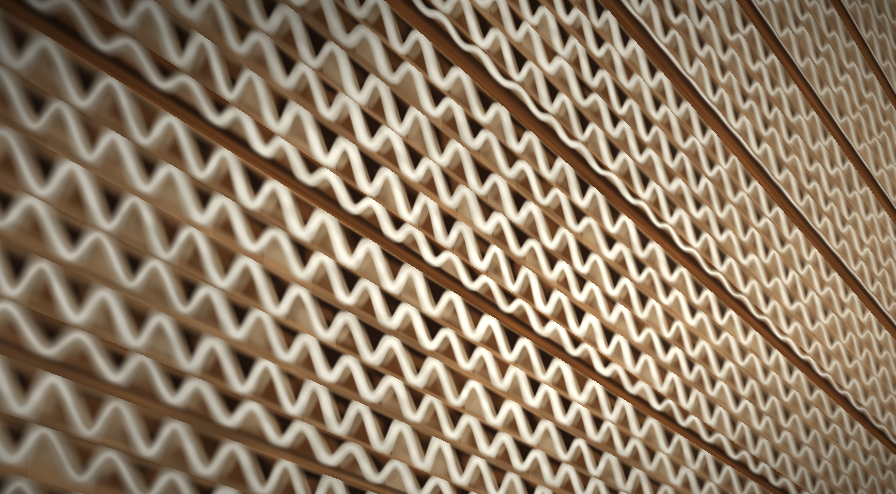
Write a Shadertoy shader that draws this texture.

```glsl
// Stacked corrugated cardboard edges receding in perspective, with shallow focus.

// Layout, in units of the canvas height
const vec2 VANISH = vec2(2.71, -0.72);   // where all sheets converge
const float ROW_ZERO = 0.63;             // slope of the reference sheet
const float ROW_PITCH = 0.0433;          // slope step between flute rows
const float ROWS_PER_BOARD = 2.0;
const float BOARDS_PER_STACK = 3.0;      // every third joint is a wide one
const float FLUTES = 90.0;               // flute density along a row
const float FLUTE_DEPTH = 0.84;          // softens the shrinking of flutes
const float PAPER_HALF = 0.14;           // half width of fluted paper, in rows
const float LINER_INNER = 0.05;          // flat liner thicknesses, in rows
const float LINER_JOINT = 0.15;
const float LINER_WIDE = 0.36;
const float TUNNEL_SHIFT = 0.27;         // visible depth of inner walls, in flutes
const float BLUR_NEAR = 0.015;
const float BLUR_FAR = 0.005;
const float TAU = 6.2831853;

// Palette
const vec3 PAPER_LIGHT = vec3(0.90, 0.88, 0.82);
const vec3 PAPER_GREY = vec3(0.69, 0.65, 0.57);
const vec3 WALL_TAN = vec3(0.63, 0.53, 0.40);
const vec3 WALL_SHADE = vec3(0.43, 0.34, 0.24);
const vec3 LINER_TAN = vec3(0.56, 0.42, 0.28);
const vec3 LINER_BROWN = vec3(0.41, 0.24, 0.12);
const vec3 RUST = vec3(0.35, 0.21, 0.11);
const vec3 HOLLOW = vec3(0.12, 0.075, 0.05);

float hash(vec2 p) {
    vec3 q = fract(vec3(p.xyx) * 0.1031);
    q += dot(q, q.yzx + 33.33);
    return fract((q.x + q.y) * q.z);
}

float noise(vec2 p) {
    vec2 i = floor(p), f = fract(p);
    f = f * f * (3.0 - 2.0 * f);
    return mix(mix(hash(i), hash(i + vec2(1, 0)), f.x),
               mix(hash(i + vec2(0, 1)), hash(i + vec2(1, 1)), f.x), f.y);
}

// Thickness of the flat liner at the foot of a row; wide joints grow upwards
float linerThickness(float row) {
    float board = floor(row / ROWS_PER_BOARD);
    if (mod(row, ROWS_PER_BOARD) > 0.5) return LINER_INNER;
    if (mod(board, BOARDS_PER_STACK) > 0.5) return LINER_JOINT;
    return clamp(LINER_WIDE + 0.07 * board, 0.25, 0.85);
}

void mainImage(out vec4 fragColor, in vec2 fragCoord) {
    vec2 p = fragCoord / iResolution.y;
    float aspect = iResolution.x / iResolution.y;

    // Perspective: depth shrinks towards the vanishing point
    float depth = VANISH.x - p.x;
    float slope = (p.y - VANISH.y) / depth;
    float rowPos = (slope - ROW_ZERO) / ROW_PITCH;
    float row = floor(rowPos);
    float h = rowPos - row;
    float rowSize = ROW_PITCH * depth;
    vec2 rowGrad = vec2(slope, 1.0) / rowSize;

    // Defocus grows towards both ends of the stack
    float far = smoothstep(0.6, 1.0, p.x / aspect);
    float soft = 1.1 / iResolution.y + 0.001 + BLUR_FAR * far
               + BLUR_NEAR * (1.0 - smoothstep(0.0, 0.8, p.x));

    // Flute wave, with its own phase, pitch and dents in each row
    float fluteDepth = depth + FLUTE_DEPTH;
    float density = FLUTES * (0.95 + 0.10 * hash(vec2(row + 50.0, 19.0)));
    float u = density / fluteDepth + hash(vec2(row + 50.0, 7.0));
    u += 0.16 * (noise(vec2(u * 0.6, row + 40.0)) - 0.5);
    float band = linerThickness(row);
    float dent = noise(vec2(u * 0.8, row + 90.0));
    float amp = max(0.5 * (1.0 - band) - 0.08, 0.03) * (0.84 + 0.2 * dent);
    float middle = 0.5 * (1.0 + band) + 0.05 * (dent - 0.5);
    float front = h - middle - amp * sin(TAU * u);
    float back = h - middle - amp * sin(TAU * (u - TUNNEL_SHIFT));
    float waveSlope = amp * TAU * cos(TAU * u) * density / (fluteDepth * fluteDepth);
    float gradient = length(rowGrad - vec2(waveSlope, 0.0));
    float dist = abs(front) / gradient;

    // Hollows: warm paper below the crests, mostly dark above the troughs
    float edge = soft * gradient + 0.05;
    float above = smoothstep(-edge, edge, front);
    float grain = noise(vec2(u * 2.5, rowPos * 3.0));
    float cell = hash(vec2(floor(u), row + 9.0));
    vec3 warm = mix(RUST, WALL_TAN, smoothstep(0.35, 0.95, 0.6 * cell + 0.5 * grain));
    vec3 deep = mix(HOLLOW, RUST, smoothstep(0.35, 0.9, grain));
    vec3 color = mix(warm, deep, above);

    // Inner tunnel walls seen between the front and shifted back profile
    float behind = smoothstep(-edge, edge, back);
    vec3 wall = mix(WALL_SHADE, WALL_TAN, 0.2 + 0.8 * grain);
    color = mix(color, wall, abs(above - behind));

    // Flat liners, with a shadowed gap along the top of wide joints
    float linerDist = min(h - band, 1.0 - h) * rowSize / sqrt(1.0 + slope * slope);
    float liner = 1.0 - smoothstep(0.0, 2.0 * soft, linerDist);
    float wide = smoothstep(0.15, 0.35, band);
    float gap = wide * smoothstep(0.4, 0.95, h / band) * (1.0 - smoothstep(band, band + 0.2, h));
    float streak = noise(vec2(u * 0.7, rowPos * 9.0));
    vec3 linerColor = mix(LINER_TAN, LINER_BROWN, wide) * (0.8 + 0.4 * streak);
    color = mix(color, mix(linerColor, HOLLOW, 0.8 * gap), liner * mix(0.8, 1.0, wide));

    // Cut edge of the fluted paper: pale core, greyer rim, fibrous wear
    float halfWidth = rowSize * PAPER_HALF * (0.8 + 0.4 * noise(vec2(u * 2.0, row + 20.0)));
    halfWidth *= mix(1.0, 0.6, smoothstep(0.2, 0.85, band));
    float paper = 1.0 - smoothstep(halfWidth - soft, halfWidth + soft, dist);
    paper *= smoothstep(band - 0.12, band + 0.06, h);
    float core = 1.0 - smoothstep(0.0, 1.0, dist / halfWidth);
    float wear = noise(vec2(u * 4.0, rowPos * 4.0));
    float tone = clamp(0.8 * core + 0.6 * wear - 0.2, 0.0, 1.0);
    color = mix(color, mix(PAPER_GREY, PAPER_LIGHT, tone), paper);

    // Haze far away, uneven light, and darkened corners
    color = mix(color, WALL_TAN, 0.3 * far * (1.0 - wide * liner));
    vec2 c = (p - vec2(0.58 * aspect, 0.45)) / vec2(aspect, 1.0);
    color *= 1.0 + 0.3 * (noise(p * 3.0 + 5.0) - 0.5);
    color *= 1.12 - 1.1 * dot(c, c);
    fragColor = vec4(clamp(color, 0.0, 1.0), 1.0);
}
```
